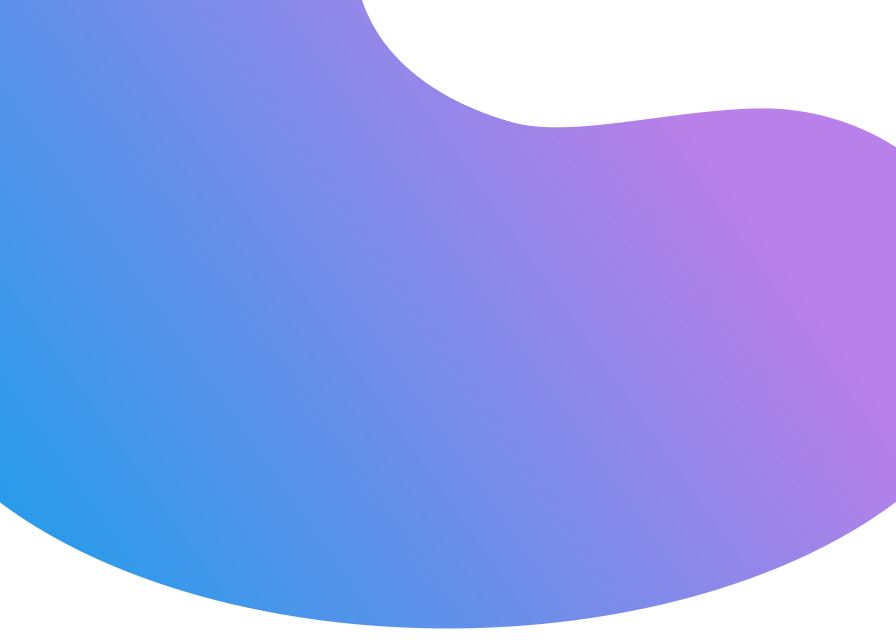
Reproduce this background procedurally as a WebGL 2 fragment shader.

```glsl
#version 300 es
precision highp float;
// A smooth blue-to-violet blob with a wavy top and a rounded base on white.

uniform vec2 u_resolution;
out vec4 fragColor;

const vec3 WHITE = vec3(1.0);
const vec3 BLUE = vec3(0.11, 0.62, 0.92);
const vec3 VIOLET = vec3(0.72, 0.50, 0.91);

vec2 bezier(vec2 a, vec2 b, vec2 c, vec2 d, float t) {
    float s = 1.0 - t;
    return s * s * s * a + 3.0 * s * s * t * b + 3.0 * s * t * t * c + t * t * t * d;
}

vec2 bezierTangent(vec2 a, vec2 b, vec2 c, vec2 d, float t) {
    float s = 1.0 - t;
    return s * s * (b - a) + 2.0 * s * t * (c - b) + t * t * (d - c);
}

// Approximate signed distance to a left-to-right curve, negative below it.
float curveDistance(vec2 p, vec2 a, vec2 b, vec2 c, vec2 d) {
    float low = 0.0;
    float high = 1.0;
    for (int i = 0; i < 18; i++) {
        float mid = 0.5 * (low + high);
        if (bezier(a, b, c, d, mid).x < p.x) low = mid;
        else high = mid;
    }
    float t = 0.5 * (low + high);
    vec2 tangent = normalize(bezierTangent(a, b, c, d, t));
    return (p.y - bezier(a, b, c, d, t).y) * tangent.x;
}

// Wavy top edge made of three joined curves.
float waveDistance(vec2 p) {
    vec2 start = vec2(0.556, 1.04);
    vec2 dip = vec2(0.8015, 0.8087);
    vec2 crest = vec2(1.193, 0.8306);
    vec2 end = vec2(1.399, 0.7705);
    if (p.x < dip.x)
        return curveDistance(p, start, vec2(0.575, 0.915), vec2(0.683, 0.8415), dip);
    if (p.x < crest.x)
        return curveDistance(p, dip, vec2(0.896, 0.783), vec2(1.0565, 0.8306), crest);
    return curveDistance(p, crest, vec2(1.2696, 0.8306), vec2(1.3424, 0.8069), end);
}

// Lower half of an ellipse, continued straight upward.
float bowlDistance(vec2 p, vec2 center, vec2 radii) {
    vec2 q = p - center;
    q.y = min(q.y, 0.0);
    float k = max(length(q / radii), 1e-4);
    float slope = max(length(q / (radii * radii)), 1e-4);
    return k * (k - 1.0) / slope;
}

// Linear gradient running from lower left to upper right.
vec3 diagonalGradient(vec2 p, vec3 from, vec3 to) {
    float along = p.x - 0.7 * (1.0 - p.y);
    return mix(from, to, clamp((along + 0.674) / 1.603, 0.0, 1.0));
}

float coverage(float dist, float pixel) {
    return clamp(0.5 - dist / pixel, 0.0, 1.0);
}

void main() {
    // Canvas height is one unit.
    vec2 p = gl_FragCoord.xy / u_resolution.y;
    float pixel = 1.0 / u_resolution.y;

    float blob = max(waveDistance(p), bowlDistance(p, vec2(0.6995, 0.510), vec2(0.874, 0.492)));
    vec3 color = mix(WHITE, diagonalGradient(p, BLUE, VIOLET), coverage(blob, pixel));
    fragColor = vec4(color, 1.0);
}
```
